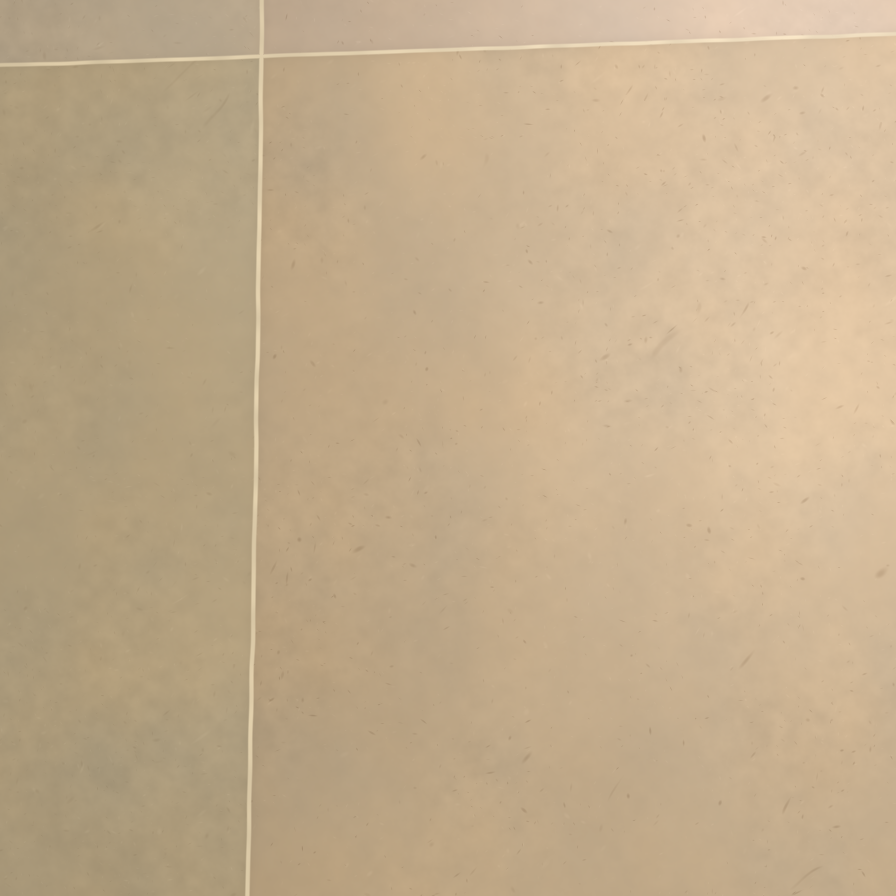
Give the GLSL for this texture, as a Shadertoy shader.

```glsl
float hash(vec2 p) {
    return fract(sin(dot(p, vec2(127.1, 311.7))) * 43758.5453);
}

float noise(vec2 p) {
    vec2 i = floor(p), f = fract(p);
    f = f * f * (3.0 - 2.0 * f);
    return mix(mix(hash(i), hash(i + vec2(1, 0)), f.x),
               mix(hash(i + vec2(0, 1)), hash(i + vec2(1, 1)), f.x), f.y);
}

float fbm(vec2 p) {
    float sum = 0.0, amp = 0.5;
    for (int i = 0; i < 5; i++) {
        sum += amp * noise(p);
        p = mat2(1.6, 1.2, -1.2, 1.6) * p + 7.3;
        amp *= 0.5;
    }
    return sum;
}

// Short, randomly turned flecks, at most one per grid cell
float flecks(vec2 p, float density, float blur) {
    vec2 cell = floor(p);
    float angle = 6.2832 * hash(cell + 3.7);
    vec2 center = 0.35 + 0.3 * vec2(hash(cell + 11.3), hash(cell + 23.9));
    vec2 d = fract(p) - center;
    d = mat2(cos(angle), sin(angle), -sin(angle), cos(angle)) * d;
    float size = mix(0.06, 0.15, hash(cell + 41.1));
    float dist = length(d * vec2(1.0, 2.2)) - size;
    float strength = step(hash(cell), density) * (0.3 + 0.7 * hash(cell + 57.7));
    return strength * (1.0 - smoothstep(-0.08 - blur, 0.08 + blur, dist));
}

float groutLine(float dist, float halfWidth, float pixel) {
    float soft = max(pixel, 0.0012);
    return 1.0 - smoothstep(halfWidth - soft, halfWidth + soft, abs(dist));
}

void mainImage(out vec4 fragColor, in vec2 fragCoord) {
    vec2 uv = fragCoord / iResolution.xy;
    float pixel = 1.0 / min(iResolution.x, iResolution.y);

    // Slightly bent joints divide the wall into tiles
    float wobble = 0.0012 * (noise(uv * 28.0) - 0.5);
    float toVertical = uv.x - (0.276 + 0.0225 * uv.y - 0.006 * uv.y * uv.y) + wobble;
    float toHorizontal = uv.y - (0.927 + 0.035 * uv.x) + wobble;
    vec2 tile = step(0.0, vec2(toVertical, toHorizontal));
    vec2 p = uv + tile * vec2(5.3, 8.9);

    // Warm light falling from the upper right
    vec2 d = uv - vec2(0.95, 0.88);
    float light = exp(-dot(d * d, vec2(3.4, 1.25)));
    vec3 color = mix(vec3(0.675, 0.6, 0.48), vec3(0.875, 0.785, 0.665), light);
    color = mix(color, color * vec3(1.01, 1.02, 1.08), tile.y);
    color *= mix(vec3(0.99, 1.0, 0.99), vec3(1.015, 1.0, 0.99), tile.x);

    // Cloudy patches, warm stains and fine stone grain
    float cloud = fbm(p * 4.0) - 0.48;
    float stain = fbm(p * vec2(9.0, 7.0) + 31.0) - 0.48;
    float grain = fbm(p * 65.0) - 0.48;
    float worn = smoothstep(0.35, 0.65, fbm(p * 5.0 + 17.0));
    color *= 1.0 + 0.09 * cloud + 0.05 * stain + (0.03 + 0.05 * worn) * grain;
    color += vec3(0.03, 0.0, -0.03) * stain;

    // Dark pits and paler chips
    float pits = 0.0, chips = 0.0;
    for (int i = 0; i < 3; i++) {
        float scale = 38.0 + 27.0 * float(i);
        vec2 q = p * scale + 3.0 * noise(p * 12.0) + 13.0 * float(i);
        pits += flecks(q, 0.08 + 0.14 * worn, scale * pixel * 0.5);
        chips += flecks(q + 91.0, 0.12, scale * pixel * 0.5);
    }
    color *= 1.0 - vec3(0.10, 0.12, 0.14) * min(pits, 1.0) * mix(0.5, 1.0, tile.x);
    color += 0.022 * min(chips, 1.0);

    // Pale grout with a faint shadow along its edges
    float nearest = min(abs(toVertical), abs(toHorizontal));
    color *= 1.0 - 0.05 * exp(-nearest * 180.0);
    float grout = max(groutLine(toVertical, 0.0024, pixel),
                      groutLine(toHorizontal, 0.0021, pixel));
    vec3 groutColor = mix(vec3(0.87, 0.8, 0.66), vec3(0.96, 0.89, 0.77), light);
    groutColor *= 0.96 + 0.08 * noise(uv * 45.0);
    color = mix(color, groutColor, 0.92 * grout);

    fragColor = vec4(color, 1.0);
}
```
